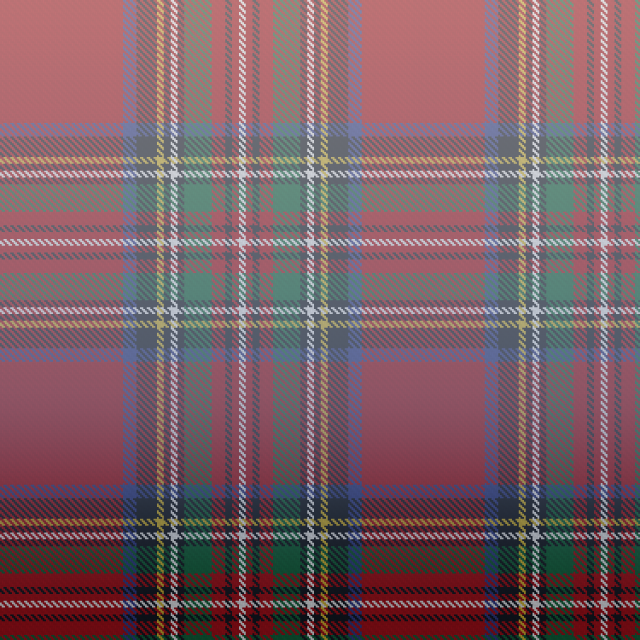
A Shadertoy shader for this pattern:

```glsl
// Twill-woven tartan cloth with a pale haze that thins toward a darker lower edge.
#define THREADS 375.0      // threads across the canvas
#define SETT 212.0         // threads in one repeat
#define PIVOT 142.0        // thread at the centre of the mirrored sett
#define HAZE 0.5           // strongest haze
#define LOW_LIGHT 0.68     // light at the lower edge
#define THREAD_ROUND 0.10  // darkening at thread edges
#define THREAD_VARY 0.04   // brightness change from thread to thread
#define SAMPLES 4          // subsamples per pixel side

const vec3 RED    = vec3(0.64, 0.06, 0.10);
const vec3 NAVY   = vec3(0.07, 0.09, 0.13);
const vec3 GREEN  = vec3(0.06, 0.38, 0.23);
const vec3 BLUE   = vec3(0.17, 0.22, 0.52);
const vec3 YELLOW = vec3(0.80, 0.69, 0.19);
const vec3 WHITE  = vec3(0.90, 0.91, 0.93);

float hash(float n) {
    return fract(sin(n * 12.9898) * 4375.85);
}

// Dye of a thread, from the mirrored stripe sequence
vec3 threadColor(float id) {
    float d = abs(mod(id + 0.5 - PIVOT + 0.5 * SETT, SETT) - 0.5 * SETT);
    if (d <  2.0) return WHITE;
    if (d <  6.0) return RED;
    if (d < 10.0) return NAVY;
    if (d < 18.0) return RED;
    if (d < 34.0) return GREEN;
    if (d < 38.0) return NAVY;
    if (d < 42.0) return WHITE;
    if (d < 46.0) return NAVY;
    if (d < 50.0) return YELLOW;
    if (d < 62.0) return NAVY;
    if (d < 70.0) return BLUE;
    return RED;
}

// Two-over-two twill of warp and weft
vec3 weave(vec2 uv) {
    vec2 p = vec2(uv.x, 1.0 - uv.y) * THREADS;
    vec2 id = floor(p);
    vec2 across = 2.0 * fract(p) - 1.0;
    bool warpOnTop = mod(id.x - id.y, 4.0) < 2.0;
    float thread = warpOnTop ? id.x : id.y;
    float side = warpOnTop ? across.x : across.y;
    float light = 1.0 - THREAD_ROUND * side * side;
    light *= warpOnTop ? 1.02 : 0.97;
    light *= 1.0 + THREAD_VARY * (hash(thread + (warpOnTop ? 0.0 : 517.0)) - 0.5);
    return threadColor(thread) * light;
}

// Vertical falloff of light and haze
vec3 atmosphere(vec3 cloth, float height) {
    float light = mix(LOW_LIGHT, 1.0, smoothstep(0.0, 0.6, height));
    float haze = HAZE * smoothstep(0.02, 0.40, height);
    vec3 hazeColor = mix(vec3(0.36, 0.46, 0.62), vec3(0.86, 0.84, 0.82), height);
    return mix(cloth * light, hazeColor, haze);
}

void mainImage(out vec4 fragColor, in vec2 fragCoord) {
    // Average subsamples to smooth the thread edges
    vec3 cloth = vec3(0.0);
    for (int j = 0; j < SAMPLES; j++) {
        for (int i = 0; i < SAMPLES; i++) {
            vec2 offset = (vec2(i, j) + 0.5) / float(SAMPLES) - 0.5;
            cloth += weave((fragCoord + offset) / iResolution.y);
        }
    }
    cloth /= float(SAMPLES * SAMPLES);
    fragColor = vec4(atmosphere(cloth, fragCoord.y / iResolution.y), 1.0);
}
```
